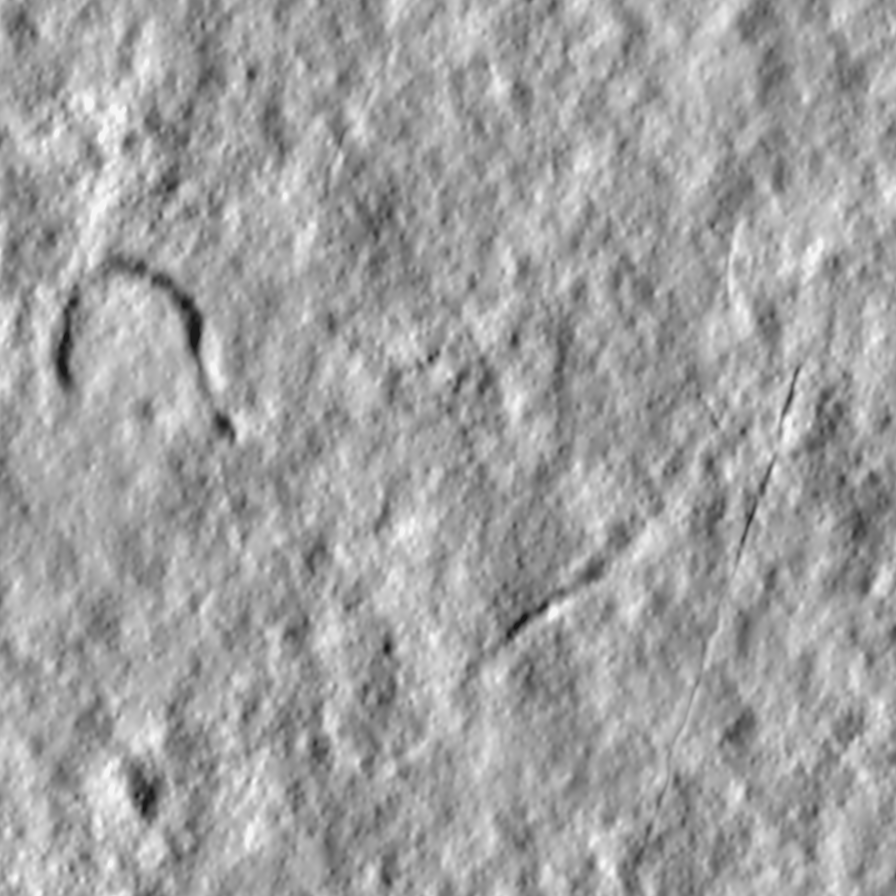
Give the GLSL for this texture, as a WebGL 1 fragment shader.

```glsl
precision highp float;
uniform vec2 u_resolution;

const vec2 LIGHT = vec2(-0.985, 0.17);
const float BASE_GREY = 0.63;

vec3 hash3(vec2 cell) {
  vec3 seed = vec3(dot(cell, vec2(127.1, 311.7)),
                   dot(cell, vec2(269.5, 183.3)),
                   dot(cell, vec2(419.2, 371.9)));
  return fract(sin(seed) * 43758.547);
}

float bell(float x, float width) {
  return exp(-x * x / (width * width));
}

// Slope of randomly signed cellular bumps along x, with unit deviation
float bumpSlope(vec2 p, float seed) {
  vec2 cell = floor(p);
  float slope = 0.0;
  for (int y = -1; y <= 1; y++) {
    for (int x = -1; x <= 1; x++) {
      vec2 id = cell + vec2(float(x), float(y));
      vec3 rnd = hash3(id + seed);
      vec2 d = p - id - rnd.xy;
      slope += (rnd.z * 2.0 - 1.0) * d.x * exp(-5.0 * dot(d, d));
    }
  }
  return slope * 14.0;
}

// Octaves of relief, strongest at middle sizes
float ground(vec2 p) {
  vec2 q = vec2(dot(p, LIGHT), 0.95 * dot(p, vec2(-LIGHT.y, LIGHT.x)));
  float frequency = 7.0;
  float shade = 0.0;
  for (int i = 0; i < 6; i++) {
    float octave = float(i);
    float strength = 0.036 + 0.019 * bell(octave - 2.5, 1.5);
    shade += strength * bumpSlope(q * frequency + octave * 3.7, octave * 17.0);
    frequency *= 1.74;
  }
  return shade;
}

float swell(vec2 p) {
  return 0.5 * sin(p.x * 9.0 + 2.0 * sin(p.y * 7.0 + 1.0))
       + 0.5 * sin(p.y * 11.0 - p.x * 5.0 + 1.5 * sin(p.x * 13.0));
}

// Ragged displacement that roughens outlines
vec2 wobble(vec2 p) {
  vec2 ragged = vec2(bumpSlope(p * 28.0, 5.0), bumpSlope(p * 28.0, 43.0));
  return p + 0.003 * sin(p.yx * vec2(47.0, 39.0)) + 0.0022 * ragged;
}

// Broken groove: shadow on the line, lit wall on its left going from a to b
float scar(vec2 p, vec2 a, vec2 b, float width, float dark, float lit) {
  float size = length(b - a);
  vec2 dir = (b - a) / size;
  float along = dot(p - a, dir) / size;
  float side = dot(p - a, vec2(-dir.y, dir.x));
  float taper = smoothstep(-0.05, 0.25, along) * (1.0 - smoothstep(0.75, 1.05, along));
  float breaks = 0.7 + 0.3 * sin(size * along * 75.0 + 2.0 * sin(size * along * 41.0) + a.x * 9.0);
  return taper * breaks * (lit * bell(side - 1.9 * width, 1.4 * width)
                           - dark * bell(side, width));
}

// Worn crater: shadowed rim to the upper right and left, glowing flanks
float crater(vec2 p, vec2 centre, float radius) {
  vec2 d = (p - centre) * vec2(1.0, 0.85);
  float edge = length(d) - radius;
  float angle = atan(d.y, d.x);
  float right = smoothstep(0.35, 0.9, cos(angle - 0.75));
  float left = smoothstep(0.7, 0.95, cos(angle - 3.2));
  float shadow = 0.34 * right * bell(edge, 0.012) + 0.32 * left * bell(edge, 0.008);
  float flank = 0.17 * left * bell(edge - 0.021, 0.016);
  float floorGlow = 0.07 * (1.0 - smoothstep(-0.035, 0.0, edge));
  return flank + floorGlow - shadow;
}

// Shadowed dent with a lit shoulder toward the left
float hollow(vec2 p, vec2 centre, float size, float depth) {
  vec2 d = (p - centre) * vec2(1.0, 0.7);
  return depth * (0.75 * bell(length(d + vec2(2.0, 0.5) * size), 1.4 * size)
                  - bell(length(d), size));
}

// Sparse scattered dents
float pits(vec2 p, float count) {
  vec2 cell = floor(p * count);
  float shade = 0.0;
  for (int y = -1; y <= 1; y++) {
    for (int x = -1; x <= 1; x++) {
      vec2 id = cell + vec2(float(x), float(y));
      vec3 rnd = hash3(id + 71.0);
      float present = smoothstep(0.55, 0.95, rnd.z);
      shade += hollow(p, (id + rnd.xy) / count, mix(0.009, 0.017, rnd.x), 0.16 * present);
    }
  }
  return shade;
}

float cracks(vec2 p) {
  float shade = scar(p, vec2(0.71, 0.405), vec2(0.49, 0.225), 0.008, 0.42, 0.20);
  shade += scar(p, vec2(0.91, 0.63), vec2(0.81, 0.34), 0.0042, 0.40, 0.13);
  shade += scar(p, vec2(0.82, 0.38), vec2(0.70, 0.00), 0.003, 0.16, 0.11);
  shade += scar(p, vec2(0.20, 0.68), vec2(0.27, 0.46), 0.008, 0.28, 0.28);
  shade += scar(p, vec2(0.25, 0.54), vec2(0.45, 0.26), 0.008, 0.04, 0.13);
  shade += scar(p, vec2(0.47, 1.02), vec2(0.34, 0.74), 0.003, 0.11, 0.17);
  shade += scar(p, vec2(0.82, 0.79), vec2(0.81, 0.65), 0.004, 0.10, 0.22);
  shade += scar(p, vec2(0.57, 0.80), vec2(0.60, 0.68), 0.009, 0.20, 0.08);
  shade += scar(p, vec2(0.68, 0.70), vec2(0.72, 0.60), 0.009, 0.17, 0.06);
  return shade + hollow(p, vec2(0.86, 0.65), 0.017, 0.27) + hollow(p, vec2(0.16, 0.12), 0.019, 0.25);
}

void main() {
  vec2 p = gl_FragCoord.xy / u_resolution;
  vec2 bent = wobble(p);
  float relief = ground(p) * (0.88 + 0.25 * swell(p.yx + 3.0)) + 0.018 * swell(p);
  relief += pits(bent, 6.0) + cracks(bent) + crater(bent, vec2(0.14, 0.615), 0.074);
  float deepShade = min(relief, 0.0);
  float grey = BASE_GREY + relief - 0.4 * deepShade * deepShade;
  gl_FragColor = vec4(vec3(clamp(grey, 0.1, 0.96)), 1.0);
}
```
